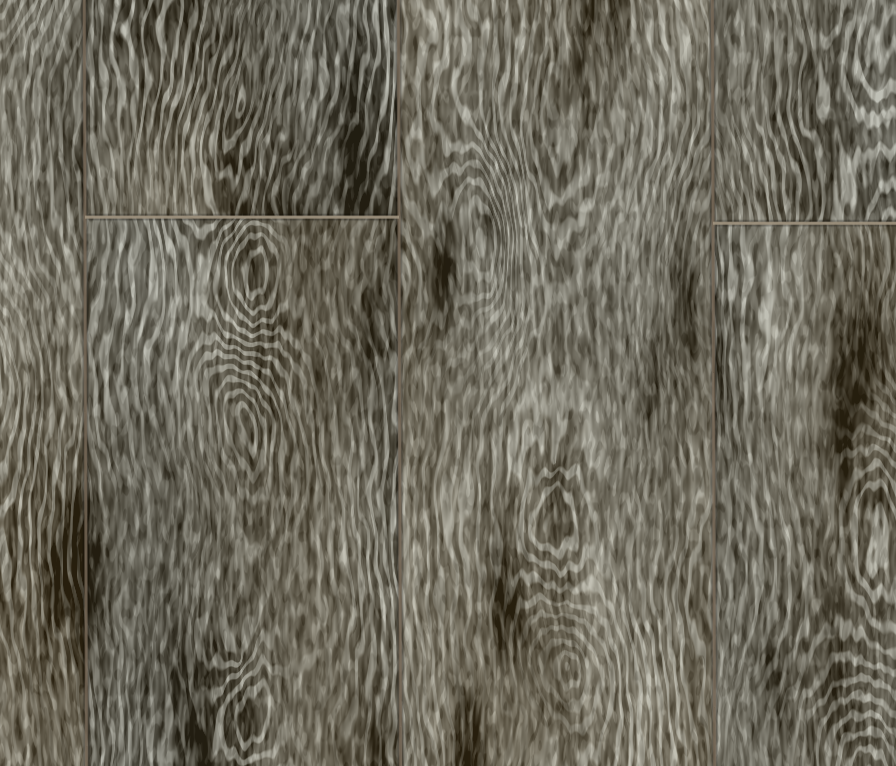
Write a Shadertoy shader that draws this texture.

```glsl
const float PLANK_WIDTH = 0.41;

vec2 hashGradient(vec2 cell) {
    vec3 h = fract(vec3(cell.xyx) * vec3(0.1031, 0.1030, 0.0973));
    h += dot(h, h.yzx + 33.33);
    float angle = 6.2832 * fract((h.x + h.y) * h.z);
    return vec2(cos(angle), sin(angle));
}

// Gradient noise, roughly -0.6 to 0.6
float noise(vec2 p) {
    vec2 i = floor(p), f = p - i;
    vec2 s = f * f * f * (f * (f * 6.0 - 15.0) + 10.0);
    vec2 e = vec2(1.0, 0.0);
    float low = mix(dot(hashGradient(i), f), dot(hashGradient(i + e), f - e), s.x);
    float high = mix(dot(hashGradient(i + e.yx), f - e.yx), dot(hashGradient(i + 1.0), f - 1.0), s.x);
    return mix(low, high, s.y);
}

// Position along the staggered planks of a column; joints fall on integers
float alongPlank(float y, float column) {
    float odd = mod(column, 2.0);
    return (y - 0.7165 + 0.004 * column - 0.6 * odd) / 1.5;
}

// Centre of a knot, in canvas units from the left edge of its column
vec2 knotCentre(float column, float i) {
    float odd = mod(column, 2.0);
    float base = mix(0.07 + 0.137 * column, 0.36, odd);
    return vec2((0.52 - 0.24 * odd * i) * PLANK_WIDTH, base + i * mix(0.587, 0.35, odd));
}

void mainImage(out vec4 fragColor, in vec2 fragCoord) {
    vec2 p = fragCoord / iResolution.y;
    float pixel = 1.0 / iResolution.y;

    // Plank layout
    float across = (p.x - 0.110 - 0.003 * (1.0 - p.y)) / PLANK_WIDTH;
    float column = floor(across);
    float along = alongPlank(p.y, column);
    float row = floor(along);
    float odd = mod(column, 2.0);
    float seed = column * 17.3 + row * 41.7;
    vec2 q = vec2((across - column) * PLANK_WIDTH, p.y);
    vec2 grainPos = q + vec2(seed, seed * 0.37);

    // Growth rings of a log sliced at a wandering depth
    float warp = 0.050 * noise(grainPos * vec2(6.0, 3.5))
               + 0.009 * noise(grainPos * vec2(22.0, 13.0));
    float heart = 0.215 + 0.08 * noise(vec2(p.y * 2.3, seed + 0.4));
    float depth = 0.26 * noise(vec2(p.y * 2.4, seed + 7.6));
    float ring = length(vec2(q.x - heart + warp, depth + 0.5 * warp));

    // Knots bend the rings into tall closed eyes
    float knotCore = 0.0;
    float knotZone = 0.0;
    for (float i = 0.0; i < 2.0; i++) {
        vec2 centre = knotCentre(column, i);
        float samePlank = 1.0 - step(0.5, abs(floor(alongPlank(centre.y, column)) - row));
        vec2 away = (q - centre + vec2(0.7 * warp, 0.0)) / vec2(0.055, 0.125);
        float bump = samePlank * exp(-dot(away, away));
        ring += 0.095 * bump;
        knotZone += bump;
        knotCore += smoothstep(0.8, 1.0, bump);
    }

    // Pale limed pores along the rings, ragged and broken
    float phase = ring * 72.0 + 0.55 * noise(grainPos * vec2(80.0, 20.0));
    float wave = sin(6.2832 * phase) + 0.9 * noise(grainPos * vec2(60.0, 14.0));
    float lines = smoothstep(-0.2, 0.8, wave) - 0.42;
    lines *= 1.0 - smoothstep(0.45, 0.9, fwidth(ring * 72.0));
    float emphasis = 0.85 + 1.3 * noise(grainPos * vec2(6.0, 3.0) + 31.0) + 0.5 * knotZone;
    lines *= clamp(emphasis, 0.45, 1.3);

    // Fine fibres, short flecks and broad stains
    vec2 fibrePos = grainPos + vec2(0.4 * warp, 0.0);
    float fibre = noise(fibrePos * vec2(185.0, 30.0)) + 0.5 * noise(fibrePos * vec2(90.0, 8.0) + 9.0);
    float fleck = smoothstep(0.08, 0.32, noise(fibrePos * vec2(150.0, 42.0) + 53.0));
    float pore = smoothstep(0.10, 0.35, noise(fibrePos * vec2(165.0, 50.0) + 97.0));
    float stain = noise(grainPos * vec2(8.0, 2.2) + 71.0) + 0.5 * noise(grainPos * vec2(24.0, 4.0) + 13.0);

    // Each plank has its own tone and contrast
    float tone = 0.03 * column - 0.05 * cos(3.14159 * column) - 0.05 * (row + 1.0) - 0.03 * odd;
    float light = 0.49 + tone + (0.36 - tone) * lines + 0.40 * fibre + 0.19 * fleck - 0.15 * pore;
    light += 0.34 * stain - 0.17 * knotCore - 0.30 * smoothstep(0.28, 0.55, -stain);

    vec3 wood = mix(vec3(0.19, 0.175, 0.13), vec3(0.69, 0.69, 0.65), clamp(light, -0.12, 1.12));
    float warmth = 0.4 + noise(grainPos * vec2(4.0, 1.5) + 23.0) + 0.3 * odd;
    wood += vec3(0.020, 0.004, -0.016) * warmth * (1.0 - 0.6 * max(lines, 0.0));

    // Bevelled seams between planks
    float sideGap = min(q.x, PLANK_WIDTH - q.x);
    float endGap = 1.5 * min(along - row, row + 1.0 - along);
    float gap = min(sideGap, endGap);
    wood *= 1.0 - 0.30 * (1.0 - smoothstep(0.002, 0.006, gap));
    float sideSeam = 1.0 - smoothstep(0.0020 - pixel, 0.0020 + pixel, sideGap);
    float endSeam = 1.0 - smoothstep(0.0020 - pixel, 0.0020 + pixel, endGap);
    wood = mix(wood, vec3(0.48, 0.42, 0.35), 0.8 * sideSeam);
    wood = mix(wood, vec3(0.63, 0.58, 0.50), 0.9 * endSeam);

    fragColor = vec4(wood, 1.0);
}
```
